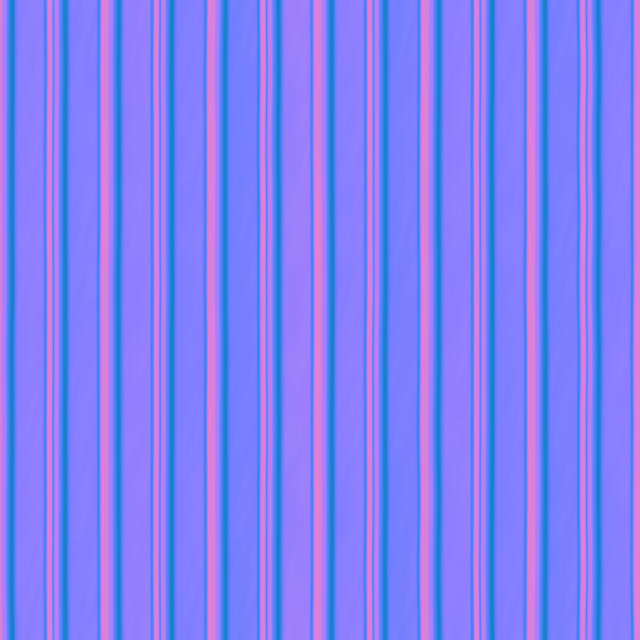
This texture map is drawn by a WebGL 2 fragment shader. Its source:

```glsl
#version 300 es
precision highp float;

uniform vec2 u_resolution;
out vec4 fragColor;

const float PLANKS = 12.0;
// Sideways lean of each plank face
const float LEAN[12] = float[12](0.10, 0.05, 0.15, 0.02, -0.05, 0.21,
                                 0.09, -0.03, 0.14, 0.02, -0.03, 0.08);

float hash(vec2 p) {
    vec3 q = fract(p.xyx * vec3(0.1031, 0.1030, 0.0973));
    q += dot(q, q.yzx + 33.33);
    return fract((q.x + q.y) * q.z);
}

// Value noise in -1..1 that wraps after the given number of cells
float wrapNoise(vec2 p, vec2 period) {
    vec2 cell = floor(p);
    vec2 f = fract(p);
    f = f * f * (3.0 - 2.0 * f);
    vec2 a = mod(cell, period);
    vec2 b = mod(cell + 1.0, period);
    float low = mix(hash(a), hash(vec2(b.x, a.y)), f.x);
    float high = mix(hash(vec2(a.x, b.y)), hash(b), f.x);
    return 2.0 * mix(low, high, f.y) - 1.0;
}

float bump(float x, float center, float width) {
    float d = (x - center) / width;
    return exp(-d * d);
}

float band(float x, float start, float end, float soft) {
    return smoothstep(start - soft, start + soft, x)
         - smoothstep(end - soft, end + soft, x);
}

void main() {
    vec2 uv = gl_FragCoord.xy / u_resolution;

    // Plank coordinate: 64 units from one groove to the next
    float wobble = 0.008 * wrapNoise(uv * vec2(12.0, 9.0), vec2(12.0, 9.0));
    float along = uv.x * PLANKS - 0.227 + wobble;
    float plank = mod(floor(along), PLANKS);
    float p = fract(along) * 64.0;

    // Plank face, slightly uneven with slanted grain
    float cloud = wrapNoise(uv * vec2(24.0, 5.0), vec2(24.0, 5.0));
    float grain = wrapNoise(vec2(uv.x * 96.0 - uv.y * 24.0, uv.y * 16.0), vec2(24.0, 16.0));
    float face = band(p, 6.0, 39.0, 3.0);
    float slope = face * (LEAN[int(plank)] + 0.002 * (p - 22.0) + 0.035 * cloud + 0.018 * grain);

    // Deep groove, softer on the side facing the ridge
    slope -= 0.84 * (bump(p, 0.0, 4.0) + bump(p, 64.0, 5.0));

    // Thin crease at the end of the face
    slope -= 0.52 * bump(p, 39.5, 1.8);

    // Ridge: split in two on even planks, broad on odd ones
    float split = 0.72 * band(p, 42.3, 48.0, 1.6)
                + 0.48 * band(p, 51.0, 56.0, 1.6)
                - 0.28 * bump(p, 49.5, 1.3);
    float broad = 0.72 * band(p, 42.3, 51.5, 1.8)
                + 0.34 * band(p, 51.5, 57.0, 1.8);
    float wear = 1.0 + 0.06 * wrapNoise(uv * vec2(24.0, 7.0) + 0.5, vec2(24.0, 7.0));
    slope += wear * mix(split, broad, mod(plank, 2.0));

    // Encode the surface direction as a colour
    slope = clamp(slope, -0.82, 0.78);
    float tilt = 0.012 * grain * face;
    float up = sqrt(1.0 - slope * slope - tilt * tilt);
    fragColor = vec4(0.5 + 0.5 * vec3(slope, tilt, up), 1.0);
}
```
